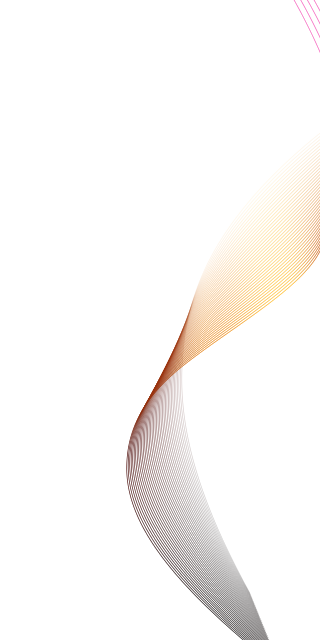
Write a Shadertoy shader that draws this background.

```glsl
// A twisted ribbon of fine strands, charcoal to gold, on white, with pink strands in the top corner.
#define STRANDS 38
#define STRAND_WIDTH 0.0022
#define FADE_LOWER 0.20
#define FADE_UPPER 0.10
#define CHARCOAL vec3(0.10, 0.08, 0.08)
#define MAROON vec3(0.33, 0.09, 0.08)
#define RUST vec3(0.60, 0.19, 0.04)
#define ORANGE vec3(0.92, 0.53, 0.08)
#define GOLD vec3(1.00, 0.74, 0.16)
#define BURNT vec3(0.80, 0.38, 0.10)
#define PINK vec3(0.96, 0.38, 0.74)

// Cubic from knot a to knot b (x, y, dx/dy); returns x and dx/dy at height y.
vec2 hermite(vec3 a, vec3 b, float y) {
    float h = b.y - a.y;
    float u = (y - a.y) / h;
    float rise = b.x - a.x;
    float c2 = 3.0 * rise - h * (2.0 * a.z + b.z);
    float c3 = h * (a.z + b.z) - 2.0 * rise;
    float x = a.x + u * (h * a.z + u * (c2 + u * c3));
    float slope = a.z + u * (2.0 * c2 + 3.0 * u * c3) / h;
    return vec2(x, slope);
}

// Share of a pixel covered by a line, given its x and slope at the pixel height.
float lineCoverage(float px, vec2 curve, float pixel) {
    float d = abs(px - curve.x) / sqrt(1.0 + curve.y * curve.y);
    float halfWidth = 0.5 * STRAND_WIDTH;
    return clamp(0.5 + (halfWidth - d) / pixel, 0.0, 1.0)
         - clamp(0.5 - (halfWidth + d) / pixel, 0.0, 1.0);
}

// Colour along a strand: v runs from 0 (lower end) to 3 (upper end).
vec3 strandColor(float v, float s) {
    vec3 c = mix(CHARCOAL, MAROON, smoothstep(0.2, 1.1, v));
    c = mix(c, RUST, smoothstep(1.1, 1.7, v));
    c = mix(c, ORANGE, smoothstep(1.75, 2.2, v));
    c = mix(c, GOLD, smoothstep(2.2, 2.6, v));
    return mix(c, BURNT, smoothstep(2.65, 3.0, v) * (1.0 - 0.6 * s));
}

// Blends one strand into the colour; s is 0 on the bold edge, 1 on the faint one.
vec3 drawStrand(vec3 color, vec2 p, float s, float pixel) {
    vec3 k0 = mix(vec3(0.880, -0.099, -1.25), vec3(0.781, 0.146, -0.55), s);
    vec3 k1 = mix(vec3(0.396, 0.536, 0.0), vec3(0.568, 0.815, 0.0), s);
    vec3 k2 = mix(vec3(0.568, 0.854, 1.25), vec3(0.612, 1.089, 0.35), s);
    vec3 k3 = mix(vec3(1.003, 1.222, 0.45), vec3(1.003, 1.586, 1.25), s);
    if (p.y < k0.y - pixel || p.y > k3.y) return color;

    vec3 a = k0, b = k1;
    float segment = 0.0;
    if (p.y > k2.y) { a = k2; b = k3; segment = 2.0; }
    else if (p.y > k1.y) { a = k1; b = k2; segment = 1.0; }

    float v = segment + (p.y - a.y) / (b.y - a.y);
    float faint = mix(FADE_LOWER, FADE_UPPER, smoothstep(1.5, 2.3, v));
    float alpha = mix(1.0, faint, s) * smoothstep(-pixel, pixel, p.y - k0.y);
    float coverage = lineCoverage(p.x, hermite(a, b, p.y), pixel);
    return mix(color, strandColor(v, s), coverage * alpha);
}

void mainImage(out vec4 fragColor, in vec2 fragCoord) {
    // Canvas width is one unit.
    vec2 p = fragCoord / iResolution.x;
    float pixel = 1.0 / iResolution.x;
    vec3 color = vec3(1.0);

    // Ribbon, from the faint edge to the bold edge
    for (int i = STRANDS - 1; i >= 0; i--) {
        color = drawStrand(color, p, float(i) / float(STRANDS - 1), pixel);
    }

    // Pink strands in the top right corner
    float drop = iResolution.y / iResolution.x - p.y;
    for (int i = 0; i < 4; i++) {
        float x = 0.919 + 0.0208 * float(i) + drop * (0.56 - 0.384 * drop);
        float slope = 0.56 - 0.768 * drop;
        float inCorner = step(drop, 0.25);
        color = mix(color, PINK, inCorner * lineCoverage(p.x, vec2(x, slope), pixel));
    }

    fragColor = vec4(color, 1.0);
}
```
